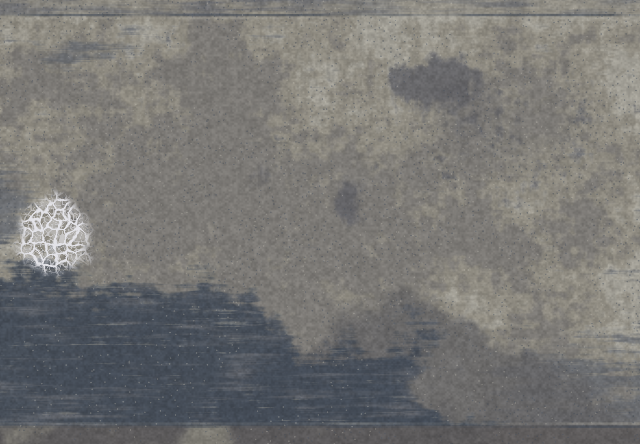
A WebGL 1 fragment shader for this texture:

```glsl
precision highp float;
uniform vec2 u_resolution;

#define LIGHT vec3(0.63, 0.62, 0.585)
#define TAN vec3(0.56, 0.545, 0.505)
#define GREY vec3(0.485, 0.475, 0.46)
#define SLATE vec3(0.40, 0.41, 0.435)
#define NAVY vec3(0.275, 0.31, 0.36)
#define CHALK vec3(0.89, 0.89, 0.91)
#define GRAIN 0.13
#define TOP_SEAM 0.966
#define LOW_SEAM 0.043
#define SPLAT_CENTRE vec2(0.121, 0.463)
#define SPLAT_RADIUS 0.088

vec2 hash2(vec2 p) {
  vec2 q = vec2(dot(p, vec2(127.1, 311.7)), dot(p, vec2(269.5, 183.3)));
  return fract(sin(q) * 43758.55);
}

float noise(vec2 p) {
  vec2 i = floor(p), f = fract(p);
  f = f * f * (3.0 - 2.0 * f);
  vec2 e = vec2(1.0, 0.0);
  return mix(mix(hash2(i).x, hash2(i + e).x, f.x),
             mix(hash2(i + e.yx).x, hash2(i + e.xx).x, f.x), f.y);
}

float fbm(vec2 p) {
  float sum = 0.0, amp = 0.5;
  for (int i = 0; i < 5; i++) {
    sum += amp * noise(p);
    p = mat2(1.6, 1.2, -1.2, 1.6) * p + 7.3;
    amp *= 0.5;
  }
  return sum / 0.97;
}

// Streaks keep their direction, so the octaves are not rotated
float streaks(vec2 p) {
  return 0.5 * noise(p) + 0.3 * noise(p * 2.1 + 3.7) + 0.2 * noise(p * 4.3 + 9.1);
}

// Distances to the nearest and second nearest cell points
vec2 cellular(vec2 p) {
  vec2 cell = floor(p), near = vec2(8.0);
  for (int y = -1; y <= 1; y++) {
    for (int x = -1; x <= 1; x++) {
      vec2 c = cell + vec2(float(x), float(y));
      float d = length(c + hash2(c) - p);
      near = d < near.x ? vec2(d, near.x) : vec2(near.x, min(near.y, d));
    }
  }
  return near;
}

float blot(vec2 p, vec2 centre, vec2 size) {
  vec2 d = (p - centre) / size;
  return exp(-dot(d, d));
}

float line(float y, float at, float width) {
  return 1.0 - smoothstep(0.3 * width, width, abs(y - at));
}

void main() {
  vec2 p = gl_FragCoord.xy / u_resolution.y;
  float cloud = fbm(p * 4.0 + 2.0);
  float ragged = fbm(p * 13.0 + 20.0);
  float grit = fbm(p * 48.0 + 5.0);
  float across = streaks(p * vec2(7.0, 95.0));
  float down = streaks(p * vec2(85.0, 8.0) + 31.0);
  vec2 warped = p + 0.06 * (vec2(ragged, fbm(p * 11.0 + 50.0)) - 0.5);

  // Weathered plaster
  float tone = 0.5 + 0.9 * (cloud - 0.5) + 0.6 * (ragged - 0.5) + 0.55 * (grit - 0.5)
             + 0.2 * (across - 0.5) + 0.15 * (down - 0.5);
  tone += 0.12 * smoothstep(0.8, 0.97, p.y) + 0.1 * smoothstep(1.2, 1.45, p.x);
  tone += 0.25 * blot(warped, vec2(0.05, 0.7), vec2(0.13, 0.07));
  tone -= 0.17 * blot(warped, vec2(0.45, 0.6), vec2(0.24, 0.15));
  vec3 col = mix(GREY, TAN, smoothstep(0.32, 0.56, tone));
  col = mix(col, LIGHT, smoothstep(0.56, 0.8, tone));

  // Dark rubbed stains
  float stain = 0.85 * blot(warped, vec2(0.98, 0.82), vec2(0.1, 0.05))
              + 0.95 * blot(warped, vec2(0.775, 0.545), vec2(0.055, 0.075))
              + 0.5 * blot(warped, vec2(1.13, 0.7), vec2(0.25, 0.14))
              + 0.25 * blot(warped, vec2(0.55, 0.62), vec2(0.13, 0.08));
  stain += 0.9 * (ragged - 0.5) + 0.8 * (grit - 0.5) + 0.35 * (down - 0.5);
  col = mix(col, SLATE * vec3(0.94, 0.92, 0.91), 0.85 * smoothstep(0.3, 0.75, stain));

  // Blue film, and the brown shadow rising above the dark band
  float film = 0.8 * blot(warped, vec2(0.18, 0.885), vec2(0.15, 0.035))
             + 0.8 * blot(warped, vec2(0.0, 0.55), vec2(0.09, 0.09))
             + 0.7 * smoothstep(0.34, 0.12, p.y) * smoothstep(0.95, 1.3, p.x);
  film += 0.9 * (ragged - 0.5) + 0.9 * (across - 0.5) + 0.5 * (grit - 0.5);
  col = mix(col, mix(SLATE, NAVY, 0.25), 0.75 * smoothstep(0.25, 0.75, film));
  float peak = 0.36 - 0.55 * abs(p.x - 0.91) - p.y + 0.14 * (ragged - 0.5) + 0.08 * (grit - 0.5);
  col = mix(col, SLATE * vec3(0.97, 0.94, 0.9), 0.8 * smoothstep(-0.02, 0.04, peak));

  // Navy band, worn through by horizontal scrapes
  float shore = mix(0.37, 0.25, smoothstep(0.56, 0.68, p.x)) - 0.22 * smoothstep(0.93, 1.15, p.x);
  float depth = shore - p.y + 0.2 * (cloud - 0.5) + 0.2 * (ragged - 0.5)
              + 0.12 * (across - 0.5) + 0.1 * (grit - 0.5);
  depth -= 0.3 * blot(warped, vec2(0.99, 0.11), vec2(0.07, 0.06));
  vec3 paint = mix(NAVY * 0.93, SLATE, smoothstep(0.48, 0.85, 0.55 * across + 0.45 * ragged));
  float scrape = smoothstep(0.62, 0.82, 0.6 * streaks(p * vec2(4.0, 170.0) + 11.0) + 0.4 * grit);
  paint = mix(paint, TAN * vec3(0.9, 0.93, 0.98), 0.6 * scrape);
  col = mix(col, paint, 0.94 * smoothstep(-0.03, 0.05, depth));

  // Border strips and their seams
  float below = 1.0 - smoothstep(LOW_SEAM - 0.003, LOW_SEAM, p.y);
  vec3 strip = mix(SLATE * vec3(0.92, 0.87, 0.82), TAN * 0.92, smoothstep(0.52, 0.72, cloud * 0.5 + ragged * 0.5));
  col = mix(col, strip, 0.9 * below);
  float above = smoothstep(TOP_SEAM, TOP_SEAM + 0.003, p.y);
  col = mix(col, mix(SLATE, TAN, smoothstep(0.3, 0.65, 0.6 * across + 0.4 * ragged)), 0.65 * above);
  float seamWear = 0.35 + 0.65 * smoothstep(0.3, 0.6, noise(p * vec2(9.0, 1.0)));
  float dark = max(line(p.y, TOP_SEAM, 0.004), line(p.y, LOW_SEAM - 0.004, 0.004));
  float pale = max(line(p.y, TOP_SEAM - 0.007, 0.004), line(p.y, LOW_SEAM + 0.003, 0.004));
  col = mix(col, NAVY * 0.95, 0.6 * seamWear * dark);
  col = mix(col, LIGHT, 0.4 * seamWear * pale);

  // Pits, pale flecks and fine grain
  vec2 pitCell = p * 60.0;
  float pit = (1.0 - smoothstep(0.05, 0.16, cellular(pitCell).x)) * step(0.5, noise(p * 23.0));
  float fleck = 1.0 - smoothstep(0.03, 0.1, cellular(p * 38.0 + 70.0).x);
  col = mix(col, NAVY, 0.4 * pit);
  col = mix(col, LIGHT * 1.1, 0.35 * fleck * step(0.55, noise(p * 17.0 + 4.0)));
  col *= 1.0 + GRAIN * (noise(p * 240.0) - 0.5) + GRAIN * (noise(p * 115.0) - 0.5);

  // Chalky splat of branching veins
  vec2 bent = p + 0.022 * (vec2(fbm(p * 38.0), fbm(p * 38.0 + 90.0)) - 0.5);
  float reach = length((p - SPLAT_CENTRE) * vec2(0.95, 0.9)) / SPLAT_RADIUS + 0.9 * (ragged - 0.5);
  float inside = 1.0 - smoothstep(0.7, 1.05, reach);
  vec2 coarse = cellular(bent * 40.0), fine = cellular(bent * 85.0 + 13.0);
  float vein = 1.0 - smoothstep(0.06, 0.26, coarse.y - coarse.x);
  float twig = 0.65 * (1.0 - smoothstep(0.05, 0.25, fine.y - fine.x));
  float haze = 0.4 * smoothstep(0.4, 0.65, grit);
  col = mix(col, CHALK, inside * max(vein, max(twig, haze)));

  gl_FragColor = vec4(col, 1.0);
}
```
